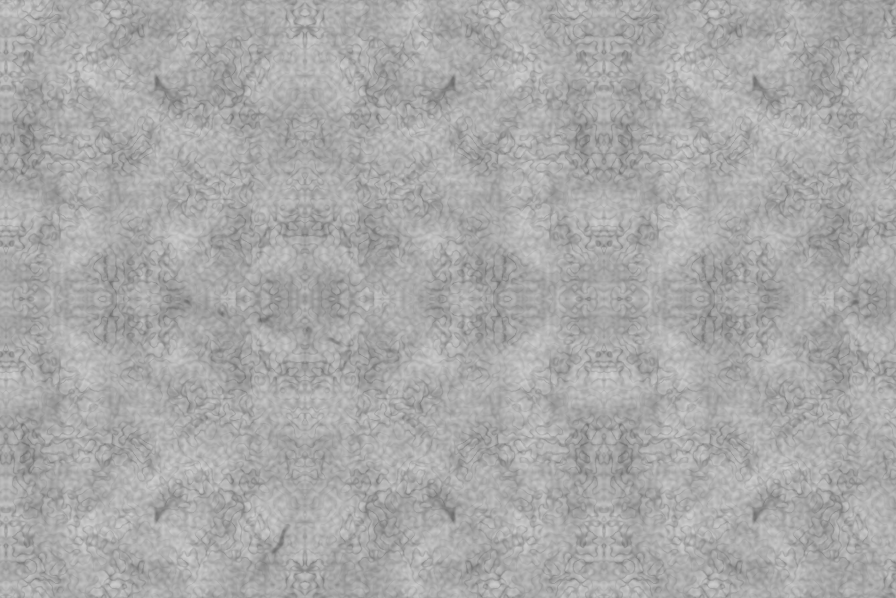
Write a Shadertoy shader that draws this texture.

```glsl
float gradientNoise(vec2 p) {
    vec2 cell = floor(p), f = p - cell;
    vec2 u = f * f * f * (f * (f * 6.0 - 15.0) + 10.0);
    float corner[4];
    for (int k = 0; k < 4; k++) {
        vec2 o = vec2(k & 1, k >> 1);
        float a = 6.2832 * fract(sin(dot(cell + o, vec2(127.1, 311.7))) * 43758.5);
        corner[k] = dot(vec2(cos(a), sin(a)), f - o);
    }
    return mix(mix(corner[0], corner[1], u.x), mix(corner[2], corner[3], u.x), u.y);
}

float fbm(vec2 p) {
    float sum = 0.0, amp = 0.5;
    for (int k = 0; k < 5; k++) {
        sum += amp * gradientNoise(p);
        p = mat2(1.6, 1.2, -1.2, 1.6) * p + 7.3;
        amp *= 0.5;
    }
    return sum;
}

// Thin dark lines along the zero crossings of the noise
float veins(vec2 p) {
    return 1.0 - smoothstep(0.0, 0.2, abs(gradientNoise(p)));
}

// Wavering, broken line from a to b with a soft halo
float crack(vec2 p, vec2 a, vec2 b) {
    p += 0.04 * vec2(gradientNoise(p * 13.0), gradientNoise(p * 13.0 + 40.0));
    vec2 d = b - a;
    float along = clamp(dot(p - a, d) / dot(d, d), 0.0, 1.0);
    float dist = length(p - a - d * along);
    float line = 1.0 - smoothstep(0.002, 0.014, dist);
    float broken = smoothstep(-0.3, 0.3, gradientNoise(p * 22.0 + 9.0));
    return line * broken + 0.3 * exp(-dist * dist * 900.0);
}

void mainImage(out vec4 fragColor, in vec2 fragCoord) {
    // Three tiles across, two down, each mirrored against its neighbours
    vec2 p = 2.0 * fragCoord / iResolution.y;
    vec2 tile = abs(mod(p - vec2(0.02, 0.0) + 1.0, 2.0) - 1.0);

    // Mottled ground, with a slow drift that ignores the tiling
    float tone = 0.702 + 0.2 * fbm(tile * 6.0 + 3.0);
    tone += 0.035 * gradientNoise(p * 2.3 + 5.0) + 0.05 * fbm(p * 9.0 + 20.0);
    tone += 0.1 * gradientNoise(tile * 56.0);

    // Crinkled veins, gathered in patches
    vec2 bent = tile + 0.025 * vec2(fbm(tile * 18.0), fbm(tile * 18.0 + 31.0));
    float density = mix(0.35, 1.0, smoothstep(-0.25, 0.25, gradientNoise(tile * 7.0 + 11.0)));
    tone -= density * (0.075 * veins(bent * 17.0) + 0.085 * veins(bent * 33.0 + 8.0));

    // Dark marks shared by every tile
    tone -= 0.15 * crack(tile, vec2(0.47, 0.24), vec2(0.55, 0.33));
    tone -= 0.1 * crack(tile, vec2(0.15, 0.65), vec2(0.25, 0.67));

    // Cracks that occur only once
    tone -= 0.14 * crack(p, vec2(0.62, 0.99), vec2(1.17, 0.84));
    tone -= 0.15 * crack(p, vec2(0.86, 0.1), vec2(0.98, 0.23));
    tone -= 0.09 * crack(p, vec2(2.7, 0.87), vec2(2.87, 1.0));

    fragColor = vec4(vec3(clamp(tone, 0.42, 0.8)), 1.0);
}
```
